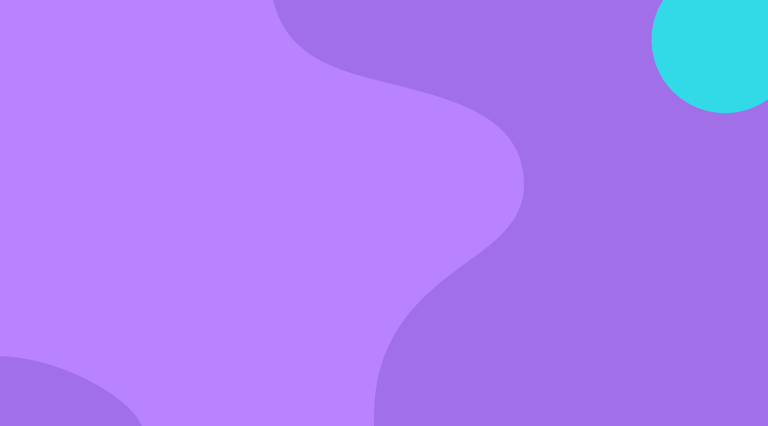
This background is drawn by a Shadertoy shader. Its source:

```glsl
// Flat backdrop: a light violet field with a wavy right edge over a deeper violet,
// a rounded mound in the lower left corner and a cyan disc in the upper right.
// Edges are cubic Bezier chains turned into signed distances, then antialiased.

const vec3 LIGHT_VIOLET = vec3(0.725, 0.514, 1.000);
const vec3 DEEP_VIOLET  = vec3(0.631, 0.435, 0.906);
const vec3 CYAN         = vec3(0.196, 0.855, 0.906);
const int  STEPS = 20;   // chords per Bezier curve

vec2 bezier(vec2 a, vec2 b, vec2 c, vec2 d, float t) {
    float u = 1.0 - t;
    return u*u*u*a + 3.0*u*u*t*b + 3.0*u*t*t*c + t*t*t*d;
}

float segmentDistance(vec2 p, vec2 a, vec2 b) {
    vec2 ab = b - a;
    float h = clamp(dot(p - a, ab) / dot(ab, ab), 0.0, 1.0);
    return length(p - a - h * ab);
}

// -1 if a ray from p towards +x crosses the chord, otherwise 1
float crossingSign(vec2 p, vec2 a, vec2 b) {
    if ((a.y > p.y) == (b.y > p.y)) return 1.0;
    float x = mix(a.x, b.x, (p.y - a.y) / (b.y - a.y));
    return x > p.x ? -1.0 : 1.0;
}

// Adds one curve to an edge: x keeps the distance, y the side (-1 is left of it)
vec2 addCurve(vec2 edge, vec2 p, vec2 a, vec2 b, vec2 c, vec2 d) {
    vec2 previous = a;
    for (int i = 1; i <= STEPS; i++) {
        vec2 next = bezier(a, b, c, d, float(i) / float(STEPS));
        edge.x = min(edge.x, segmentDistance(p, previous, next));
        edge.y *= crossingSign(p, previous, next);
        previous = next;
    }
    return edge;
}

// Wavy border from the top edge down to the bottom edge
float waveDistance(vec2 p) {
    vec2 shoulder = vec2(0.939, 0.798);
    vec2 crest    = vec2(1.230, 0.566);
    vec2 waist    = vec2(1.087, 0.378);
    vec2 edge = vec2(1e3, 1.0);
    edge = addCurve(edge, p, vec2(0.641, 1.0), vec2(0.676, 0.854), vec2(0.810, 0.831), shoulder);
    edge = addCurve(edge, p, shoulder, vec2(1.085, 0.761), vec2(1.230, 0.718), crest);
    edge = addCurve(edge, p, crest, vec2(1.230, 0.479), vec2(1.160, 0.430), waist);
    edge = addCurve(edge, p, waist, vec2(0.981, 0.300), vec2(0.871, 0.207), vec2(0.878, 0.0));
    return edge.x * edge.y;
}

// Rounded mound in the lower left corner
float moundDistance(vec2 p) {
    vec2 edge = addCurve(vec2(1e3, 1.0), p, vec2(0.0, 0.164), vec2(0.136, 0.162),
                         vec2(0.305, 0.070), vec2(0.333, 0.0));
    return edge.x * edge.y;
}

float discDistance(vec2 p, vec2 center, float radius) {
    return length(p - center) - radius;
}

// Coverage of a shape, softened over one pixel
float coverage(float signedDistance, float pixel) {
    return clamp(0.5 - signedDistance / pixel, 0.0, 1.0);
}

void mainImage(out vec4 fragColor, in vec2 fragCoord) {
    // Canvas height is one unit
    float pixel = 1.0 / iResolution.y;
    vec2 p = fragCoord * pixel;
    p.x *= 1.803 * iResolution.y / iResolution.x;   // keep the layout across the width

    vec3 color = DEEP_VIOLET;
    color = mix(color, LIGHT_VIOLET, coverage(waveDistance(p), pixel));
    color = mix(color, DEEP_VIOLET, coverage(moundDistance(p), pixel));
    color = mix(color, CYAN, coverage(discDistance(p, vec2(1.702, 0.907), 0.1725), pixel));
    fragColor = vec4(color, 1.0);
}
```
